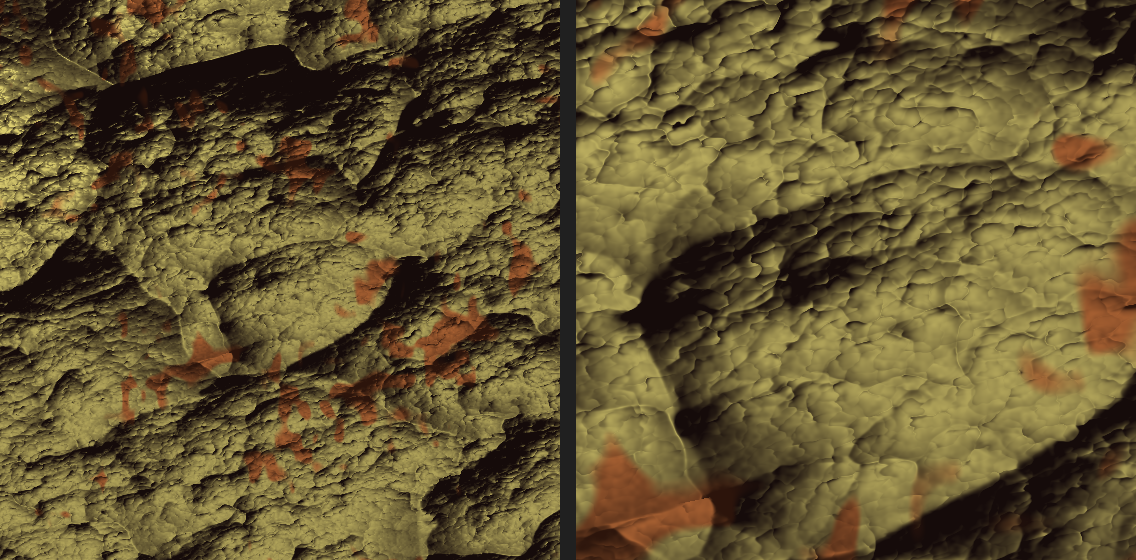
Left: the whole. Right: its middle third, enlarged.
Give the GLSL for this texture, as a three.js fragment shader.

```glsl
varying vec2 vUv;

#define LAYERS 6
#define BASE_FREQ 3.0
#define LACUNARITY 2.1
#define RELIEF 1.3
#define LAYER_GAIN 0.86
#define LEDGE_TILT 0.85
#define GRAIN_FREQ 300.0
#define GRAIN_AMOUNT 0.16
#define GLOW 0.45

const vec3 SHADOW = vec3(0.14, 0.10, 0.07);
const vec3 SUNLIT = vec3(0.63, 0.58, 0.32);
const vec3 RUST = vec3(0.58, 0.26, 0.13);
const vec3 LIGHT = vec3(0.2, -0.45, 0.87);

vec2 hash2(vec2 p) {
  vec2 k = vec2(dot(p, vec2(127.1, 311.7)), dot(p, vec2(269.5, 183.3)));
  return fract(sin(k) * 43758.5);
}

// Smooth lattice noise with two independent channels
vec2 noise2(vec2 p) {
  vec2 i = floor(p), f = fract(p);
  f = f * f * (3.0 - 2.0 * f);
  vec2 low = mix(hash2(i), hash2(i + vec2(1.0, 0.0)), f.x);
  vec2 high = mix(hash2(i + vec2(0.0, 1.0)), hash2(i + 1.0), f.x);
  return mix(low, high, f.y);
}

// Cellular domes: outward tilt of the nearest dome, blended at the creases
vec2 domeTilt(vec2 p, float sharpness) {
  vec2 cell = floor(p), sum = vec2(0.0);
  float total = 0.0;
  for (int y = -1; y <= 1; y++) {
    for (int x = -1; x <= 1; x++) {
      vec2 id = cell + vec2(float(x), float(y));
      vec2 jitter = hash2(id);
      vec2 away = p - id - jitter;
      float d2 = dot(away, away);
      float weight = exp(-sharpness * d2);
      float steepness = 0.4 + 1.2 * fract(jitter.x * 7.3 + jitter.y * 3.1);
      sum += weight * steepness * away * (0.5 + 2.2 * d2);
      total += weight;
    }
  }
  return sum / max(total, 1e-30);
}

// Dark lip that starts sharply at d = 0 and fades over depth
float ledge(float d, float depth) {
  return smoothstep(0.0, 0.012, d) * exp(-max(d, 0.0) / depth);
}

// Broad shelves that cross the rock face
float shelves(vec2 p) {
  float middle = 0.54 + 0.02 * sin(p.x * 9.0) + 0.012 * sin(p.x * 23.0 + 1.0);
  float arch = 0.79 - 0.65 * (p.x - 0.75) * (p.x - 0.75);
  float archSpan = smoothstep(0.38, 0.55, p.x) * (1.0 - smoothstep(0.82, 0.92, p.x));
  float crown = 0.97 - 0.08 * p.x + 0.012 * sin(p.x * 17.0);
  float crownSpan = 1.0 - smoothstep(0.45, 0.56, p.x);
  float corner = dot(p - vec2(0.81, 0.0), vec2(0.896, -0.443));
  return 0.7 * ledge(middle - p.y, 0.045)
       + archSpan * ledge(arch - p.y, 0.06)
       + crownSpan * ledge(crown - p.y, 0.07)
       + 1.1 * ledge(corner, 0.06);
}

void main() {
  vec2 wobble = noise2(vUv * 7.0) - 0.5;
  vec2 ripple = noise2(vUv * 24.0 + 5.0) - 0.5;
  vec2 p = vUv + 0.05 * wobble + 0.018 * ripple;

  // Regions: rugged upper face, rusty patch at lower right
  float upper = smoothstep(0.3, 0.95, p.y);
  float patchArea = exp(-14.0 * dot(p - vec2(0.83, 0.26), p - vec2(0.83, 0.26)) * 4.0);
  float rugged = mix(0.8, 1.25, upper) + 0.5 * patchArea;

  // Layered domes in a slanted, flattened frame
  vec2 slanted = vec2(0.8 * vUv.x + 0.2 * vUv.y, 1.25 * vUv.y - 0.3 * vUv.x);
  vec2 tilt = vec2(0.0, mix(0.04, 0.42, upper));
  float freq = BASE_FREQ, amp = RELIEF, sharpness = 55.0;
  for (int i = 0; i < LAYERS; i++) {
    vec2 q = slanted * freq + 17.3 * float(i);
    q += 0.7 * (noise2(q * 0.9) - 0.5) + 0.28 * (noise2(q * 3.0) - 0.5);
    tilt += amp * rugged * domeTilt(q, sharpness);
    freq *= LACUNARITY;
    amp *= LAYER_GAIN;
    sharpness = max(sharpness * 0.75, 14.0);
  }
  tilt += LEDGE_TILT * shelves(p) * vec2(-0.3, 1.0);
  float gully = smoothstep(0.25, 0.0, length((p - vec2(1.0, 0.88)) * vec2(0.8, 1.0)));
  tilt.y += 0.6 * gully;

  // Low sun from below, with a glint at upper left
  float lit = dot(normalize(vec3(tilt, 1.0)), normalize(LIGHT));
  float tone = (lit - 0.2) / 0.75;
  float glowArea = exp(-9.0 * dot(p - vec2(0.02, 0.86), p - vec2(0.02, 0.86)));
  tone += GLOW * glowArea * smoothstep(0.85, 1.0, lit);
  tone += GRAIN_AMOUNT * (noise2(vUv * GRAIN_FREQ).x - 0.5);
  tone = clamp(tone, -0.12, 1.5);
  vec3 color = mix(SHADOW, SUNLIT, tone);

  // Rust stains in broken flecks
  float stain = 0.55 * noise2(p * 11.0 + 3.0).x + 0.45 * noise2(p * vec2(48.0, 36.0)).y;
  float rust = smoothstep(0.66, 0.76, stain + 0.16 * patchArea + 0.04 * upper - 0.06);
  color = mix(color, RUST * (0.35 + 0.65 * max(tone, 0.0)), 0.75 * rust);

  gl_FragColor = vec4(color, 1.0);
}
```
